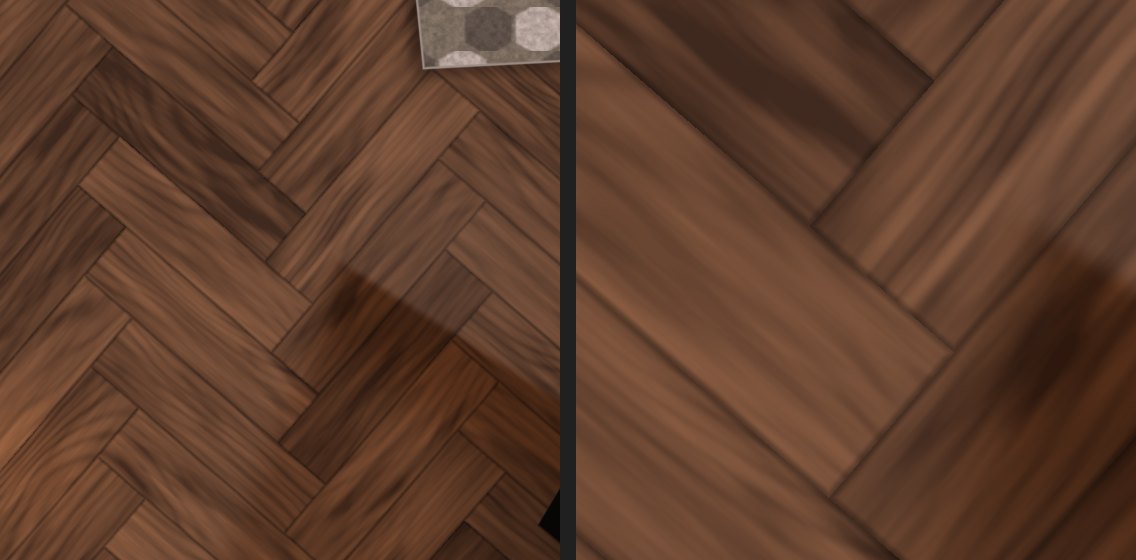
Left, the full canvas; right, a detail of the centre.
Give the GLSL for this texture, as a WebGL 2 fragment shader.

```glsl
#version 300 es
precision highp float;
// Walnut herringbone floor with a soft reflection and the corner of a hexagon rug.
uniform vec2 u_resolution;
out vec4 fragColor;

// Plank lattice: one unit along each axis is one plank width
const vec2 ORIGIN = vec2(0.2253, 0.595);
const vec2 AXIS_A = vec2(0.0862, -0.0749);
const vec2 AXIS_B = vec2(-0.0746, -0.0866);
const float PLANK_LENGTH = 4.0;
const float SEAM_WIDTH = 0.045;
const float SEAM_SHADE = 0.70;

const vec3 WOOD_DARK = vec3(0.245, 0.155, 0.112);
const vec3 WOOD_LIGHT = vec3(0.545, 0.365, 0.260);
const vec3 WARM_TINT = vec3(0.73, 0.60, 0.45);
const vec3 HAZE = vec3(0.40, 0.31, 0.27);
const vec3 RUG_BASE = vec3(0.48, 0.42, 0.37);
const vec3 RUG_DARK = vec3(0.36, 0.31, 0.28);
const vec3 RUG_LIGHT = vec3(0.71, 0.64, 0.61);
const vec3 FIXTURE = vec3(0.03, 0.025, 0.02);
const vec2 RUG_CORNER = vec2(0.755, 0.876);
const float HEX_SPACING = 0.091;

float hash(vec2 p) {
  vec3 q = fract(vec3(p.xyx) * 0.1031);
  q += dot(q, q.yzx + 33.33);
  return fract((q.x + q.y) * q.z);
}

float noise(vec2 p) {
  vec2 i = floor(p), f = fract(p);
  f = f * f * (3.0 - 2.0 * f);
  return mix(mix(hash(i), hash(i + vec2(1, 0)), f.x),
             mix(hash(i + vec2(0, 1)), hash(i + vec2(1, 1)), f.x), f.y);
}

float fbm(vec2 p) {
  float sum = 0.0, gain = 0.5;
  for (int i = 0; i < 4; i++) {
    sum += gain * noise(p);
    p = p * 2.03 + 7.1;
    gain *= 0.5;
  }
  return sum / 0.9375;
}

// Returns position along and across the plank, and a seed per plank
vec3 herringbone(vec2 p) {
  float firstColumn = floor((p.x - p.y) / (2.0 * PLANK_LENGTH));
  vec3 plank = vec3(0.0);
  for (int i = 0; i < 2; i++) {
    float column = firstColumn + float(i);
    vec2 q = p - column * PLANK_LENGTH * vec2(1, -1);
    float row = floor(q.y);
    float along = q.x - row;
    if (along >= 0.0 && along < PLANK_LENGTH)
      plank = vec3(along, q.y - row, hash(vec2(column, row) + 40.0));
    row = floor(q.x - PLANK_LENGTH);
    along = q.y - row - 1.0 + PLANK_LENGTH;
    if (along >= 0.0 && along < PLANK_LENGTH)
      plank = vec3(along, q.x - PLANK_LENGTH - row, hash(vec2(column, row) + 91.0));
  }
  return plank;
}

vec3 wood(vec3 plank) {
  vec2 st = plank.xy + plank.z * vec2(173.0, 311.0);
  // Nearly straight growth rings, bent into arches by stretched noise
  float figure = noise(st * vec2(0.45, 1.2)) + 0.2 * noise(st * vec2(1.1, 2.6) + 5.0);
  float rings = 0.5 + 0.5 * sin(6.2832 * (figure * 4.5 + plank.y * 5.0));
  float ringDepth = 0.06 + 0.20 * noise(st * vec2(0.6, 1.5) + 31.0);
  float streaks = fbm(st * vec2(0.7, 7.0));
  float heart = smoothstep(0.52, 0.85, fbm(st * vec2(0.6, 2.4) + 19.0));
  float pores = noise(st * vec2(4.0, 30.0));
  float tone = 0.55 + 0.36 * (plank.z - 0.5) + 0.80 * (streaks - 0.5)
             - ringDepth * rings * rings + 0.05 * (pores - 0.5) - 0.42 * heart;
  vec3 color = mix(WOOD_DARK, WOOD_LIGHT, clamp(tone, 0.0, 1.1));
  vec2 edge = min(plank.xy, vec2(PLANK_LENGTH, 1.0) - plank.xy);
  float seam = 1.0 - smoothstep(0.0, SEAM_WIDTH, min(edge.x, edge.y));
  return color * mix(1.0, SEAM_SHADE, seam);
}

vec3 light(vec3 color, vec2 uv) {
  // Warm reflection with a crisp upper edge and a soft left side
  float below = 0.525 - 0.63 * (uv.x - 0.625) - uv.y;
  float side = uv.x - 0.625 + 0.4 * (0.525 - uv.y);
  float warm = smoothstep(-0.008, 0.016, below) * smoothstep(-0.06, 0.03, side);
  warm *= mix(1.0, 0.5, smoothstep(0.08, 0.28, below));
  vec2 hazeOffset = (uv - vec2(0.80, 0.55)) / vec2(0.24, 0.20);
  color = mix(color, HAZE, 0.25 * exp(-dot(hazeOffset, hazeOffset)) * (1.0 - warm));
  color *= mix(vec3(1.0), WARM_TINT, warm);
  // Glow at the lower left, falloff toward the lower right
  vec2 glowOffset = uv - vec2(0.05, 0.15);
  color *= 1.0 + vec3(0.30, 0.25, 0.14) * exp(-dot(glowOffset, glowOffset) / 0.025);
  return color * (1.0 - 0.3 * smoothstep(0.35, 0.0, distance(uv, vec2(1.0, 0.0))));
}

vec3 rug(vec2 uv, float inset) {
  vec2 h = (uv - vec2(0.781, 0.948)) / HEX_SPACING;
  float row = floor(h.y / 0.866 + 0.5);
  float column = floor(h.x + 0.5 * row + 0.5);
  vec2 cell = abs(h - vec2(column - 0.5 * row, row * 0.866));
  float hexEdge = max(cell.x, 0.5 * cell.x + 0.866 * cell.y);
  float kind = mod(column - 2.0 * row, 3.0);
  vec3 fill = kind < 0.5 ? RUG_BASE : kind < 1.5 ? RUG_DARK : RUG_LIGHT;
  vec3 color = mix(fill, RUG_BASE, smoothstep(0.42, 0.50, hexEdge));
  color *= 0.82 + 0.36 * fbm(uv * 130.0);
  return mix(RUG_LIGHT * 0.85, color, smoothstep(0.002, 0.006, inset));
}

void main() {
  vec2 uv = gl_FragCoord.xy / u_resolution;
  float pixel = 1.0 / min(u_resolution.x, u_resolution.y);
  vec2 lattice = inverse(mat2(AXIS_A, AXIS_B)) * (uv - ORIGIN);
  vec3 color = light(wood(herringbone(lattice)), uv);

  // Rug corner and its contact shadow
  vec2 r = uv - RUG_CORNER;
  float inset = min(r.x + 0.1 * r.y, r.y - 0.053 * r.x);
  color *= mix(0.75, 1.0, smoothstep(0.0, 0.03, -inset));
  color = mix(color, rug(uv, inset), smoothstep(-pixel, pixel, inset));

  // Dark fixture at the lower right
  vec2 c = uv - vec2(0.961, 0.0625);
  float wedge = min(1.68 * c.x - c.y, c.y + 0.83 * c.x);
  color = mix(color, FIXTURE, smoothstep(-0.004, 0.004, wedge));
  fragColor = vec4(color, 1.0);
}
```
